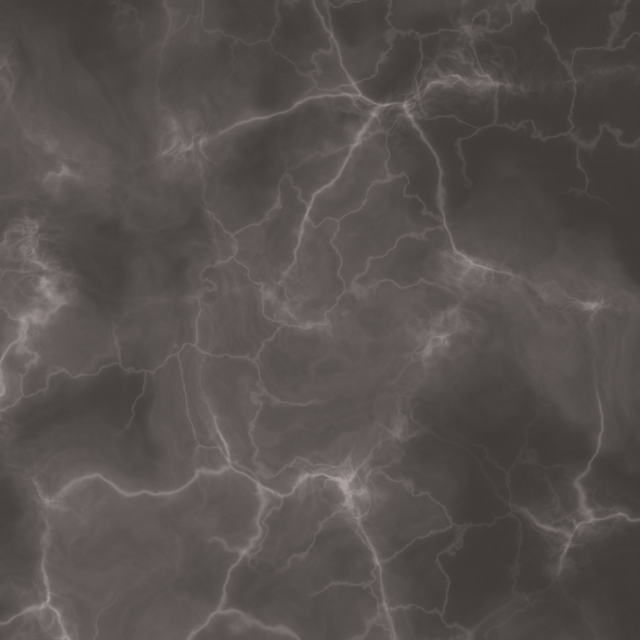
Reproduce this texture procedurally as a Shadertoy shader.

```glsl
// Smoky dark haze crossed by a pale web of branching filaments with frayed knots.

const vec3 SHADOW = vec3(0.237, 0.217, 0.207);
const vec3 GLOW = vec3(0.66, 0.62, 0.62);
const float WEB_SCALE = 3.6;      // large cells across the canvas
const float BRANCH_SCALE = 7.5;   // faint side branches
const float KNOT_SCALE = 21.0;    // small meshes inside the knots
const float HAZE_SCALE = 3.2;
const float FIBRE_SCALE = 17.0;
const float WARP = 0.075;
const float VEIN_WIDTH = 0.0032;
const float HALO_WIDTH = 0.013;
const float HAZE_GAIN = 0.19;
const float FIBRE_GAIN = 0.13;
const float VEIN_GAIN = 0.34;
const float BRANCH_GAIN = 0.13;
const float KNOT_GAIN = 0.50;
const float GRAIN_GAIN = 0.018;

float hash(vec2 p) {
    return fract(sin(dot(p, vec2(127.1, 311.7))) * 43758.5453);
}

vec2 hash2(vec2 p) {
    return vec2(hash(p), hash(p + 57.3));
}

float noise(vec2 p) {
    vec2 i = floor(p), f = fract(p);
    f = f * f * f * (f * (f * 6.0 - 15.0) + 10.0);
    return mix(mix(hash(i), hash(i + vec2(1, 0)), f.x),
               mix(hash(i + vec2(0, 1)), hash(i + vec2(1, 1)), f.x), f.y);
}

const mat2 TURN = mat2(0.8, 0.6, -0.6, 0.8);

float fbm(vec2 p) {
    float sum = 0.0, amp = 0.5;
    for (int i = 0; i < 5; i++) {
        sum += amp * noise(p);
        p = TURN * p * 2.03 + 11.7;
        amp *= 0.5;
    }
    return sum / 0.97;
}

// Thin crossing strands, 0 to 1
float fibres(vec2 p) {
    float sum = 0.0, amp = 0.5;
    for (int i = 0; i < 4; i++) {
        float ridge = 1.0 - abs(2.0 * noise(p) - 1.0);
        sum += amp * ridge * ridge;
        p = TURN * p * 1.9 + 5.3;
        amp *= 0.6;
    }
    return sum / 1.09;
}

// x: closeness to a cell border, y: closeness to a corner (0 = on it)
vec2 web(vec2 p) {
    vec2 cell = floor(p), f = fract(p);
    vec3 near = vec3(9.0);
    for (int y = -1; y <= 1; y++)
    for (int x = -1; x <= 1; x++) {
        vec2 o = vec2(x, y);
        float d = length(o + 0.08 + 0.84 * hash2(cell + o) - f);
        if (d < near.x) near = vec3(d, near.xy);
        else if (d < near.y) near = vec3(near.x, d, near.y);
        else near.z = min(near.z, d);
    }
    return near.yz - near.x;
}

float line(float d, float width) {
    return exp(-d * d / (width * width));
}

void mainImage(out vec4 fragColor, in vec2 fragCoord) {
    vec2 uv = fragCoord / min(iResolution.x, iResolution.y);

    // Bend the domain so the strands wander
    vec2 bend = vec2(fbm(uv * 4.5 + 3.1), fbm(uv * 4.5 + 41.7)) - 0.5;
    vec2 fray = vec2(fbm(uv * 22.0 + 8.2), fbm(uv * 22.0 + 27.9)) - 0.5;
    vec2 p = uv + bend * WARP * 2.0 + fray * 0.018;

    // Cloudy haze with smooth dark pockets
    float haze = smoothstep(0.33, 0.69, fbm(uv * HAZE_SCALE + bend * 0.7 + 19.4));
    float strands = fibres(uv * FIBRE_SCALE + bend * 6.0);
    float tone = 0.03 + HAZE_GAIN * haze + FIBRE_GAIN * (haze + 0.08) * strands;
    tone += 0.035 * (1.0 - uv.x) * (1.0 - uv.y);

    // Main veins, fading in and out along their length
    vec2 net = web(p * WEB_SCALE + 6.0);
    float d = net.x / (2.0 * WEB_SCALE);
    float strength = smoothstep(0.30, 0.68, noise(uv * 4.2 + 71.0));
    float vein = 0.6 * line(d, VEIN_WIDTH) + 0.42 * exp(-d / HALO_WIDTH);
    tone += VEIN_GAIN * vein * (0.12 + 0.88 * strength);

    // Faint finer branches
    float b = web(p * BRANCH_SCALE + fray * 0.35 + 33.0).x / (2.0 * BRANCH_SCALE);
    float branchMask = smoothstep(0.42, 0.72, noise(uv * 5.0 + 13.0));
    tone += BRANCH_GAIN * branchMask * (line(b, 0.0028) + 0.4 * exp(-b / 0.009));

    // Frayed, meshed knots where the veins meet
    float mesh = web(p * KNOT_SCALE + fray * 1.6 + 90.0).x / (2.0 * KNOT_SCALE);
    float tangle = 0.7 * exp(-mesh / 0.0055) + 0.75 * fibres(uv * 30.0 + bend * 14.0);
    float knot = exp(-net.y * 6.0) + 0.3 * exp(-net.x * 9.0) * branchMask;
    float knotMask = smoothstep(0.35, 0.7, noise(uv * 5.5 + 52.0));
    tone += KNOT_GAIN * knot * tangle * (0.15 + 0.85 * knotMask);

    // Soft grain
    tone += GRAIN_GAIN * (noise(uv * 210.0) - 0.5);

    fragColor = vec4(mix(SHADOW, GLOW, clamp(tone, 0.0, 1.0)), 1.0);
}
```
